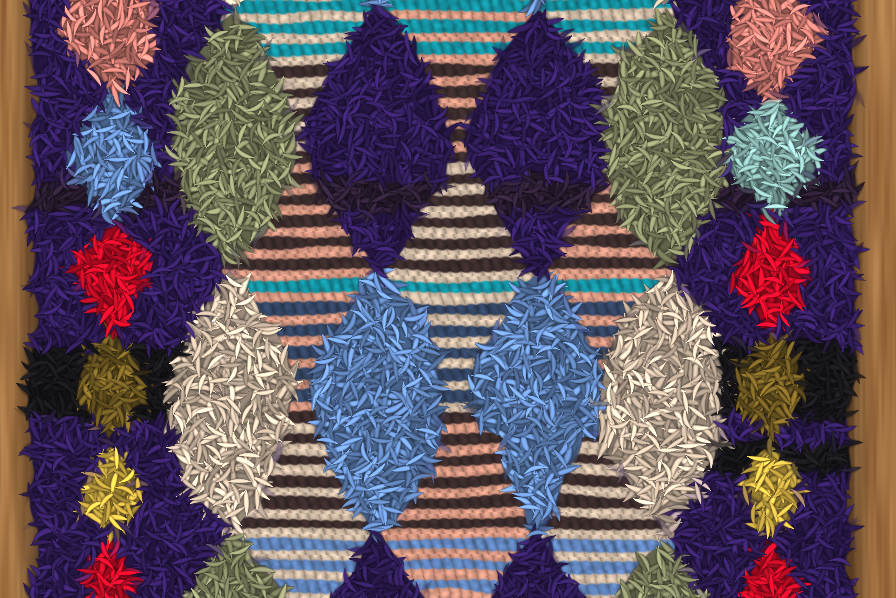
Reproduce this pattern procedurally as a Shadertoy shader.

```glsl
const vec3 PURPLE = vec3(0.20, 0.12, 0.37);
const vec3 BLACK = vec3(0.10, 0.095, 0.11);
const vec3 CREAM = vec3(0.86, 0.77, 0.68);
const vec3 PINK = vec3(0.88, 0.62, 0.53);
const vec3 BLUE = vec3(0.40, 0.55, 0.78);
const vec3 SAGE = vec3(0.55, 0.56, 0.41);
const vec3 TEAL = vec3(0.08, 0.56, 0.62);
const vec3 BROWN = vec3(0.23, 0.17, 0.17);
const vec3 RED = vec3(0.86, 0.05, 0.16);
const float ROW = 0.44;

float hash(vec2 p) {
    vec3 q = fract(p.xyx * 0.1031);
    q += dot(q, q.yzx + 33.33);
    return fract((q.x + q.y) * q.z);
}

float noise(vec2 p) {
    vec2 i = floor(p), f = fract(p);
    f = f * f * (3.0 - 2.0 * f);
    return mix(mix(hash(i), hash(i + vec2(1, 0)), f.x),
               mix(hash(i + vec2(0, 1)), hash(i + vec2(1, 1)), f.x), f.y);
}

float cover(float d) { return smoothstep(-0.003, 0.003, d); }

float band(float y, float centre, float halfWidth) {
    return cover(halfWidth - abs(y - centre));
}

// Positive inside a diamond with bowed sides
float diamond(vec2 q, vec2 size, float bow) {
    return size.x * (1.0 - pow(abs(q.y) / size.y, bow)) - abs(q.x);
}

// Small medallions running up each border
vec3 medallions(vec2 p, vec3 ground, float side) {
    vec3 tint[6] = vec3[6](RED, vec3(0.84, 0.70, 0.27), vec3(0.46, 0.37, 0.14),
                           RED, mix(BLUE, vec3(0.56, 0.74, 0.72), step(0.0, side)),
                           vec3(0.88, 0.52, 0.48));
    for (int i = 0; i < 6; i++) {
        float n = float(i);
        float y = 0.02 + n * (0.155 + 0.0062 * n);
        vec2 size = vec2(0.044 + 0.007 * n, 0.070 + 0.010 * n);
        float d = diamond(p - vec2(side * 0.552, y), size, 1.5);
        ground = mix(ground, tint[i], cover(d));
    }
    return ground;
}

// Colour and coverage of the knotted pile
vec4 pile(vec2 p) {
    p += 0.022 * (vec2(noise(p * 19.0), noise(p * 21.0 + 40.0)) - 0.5);
    float side = p.x < 0.0 ? -1.0 : 1.0;
    float row = floor((p.y - 0.106) / ROW);
    float odd = mod(row, 2.0);
    float y = p.y - 0.326 - row * ROW;
    vec3 dyed = mix(PURPLE, BROWN * 0.75, 0.65 * band(p.y, 0.675, 0.025));

    // Borders with a black stretch
    float border = cover(abs(p.x) - 0.378) * cover(0.682 - abs(p.x + 0.010));
    float black = max(band(p.y, 0.365, 0.062), band(p.y, 0.235, 0.024) * step(0.0, side));
    vec3 colour = medallions(p + vec2(0.010, 0.0), mix(dyed, BLACK, black), side);

    // Two outer and two inner columns of large diamonds
    float outer = cover(diamond(vec2(abs(p.x) - 0.362, y), vec2(0.103, 0.215), 2.2));
    float taper = side > 0.0 && odd < 0.5 && y < -0.05 ? 0.65 : 1.0;
    vec2 size = vec2(mix(0.108, 0.119, odd) * taper, 0.228);
    float inner = cover(diamond(vec2(abs(p.x - 0.018) - 0.134, y), size, mix(1.8, 1.4, odd)));
    colour = mix(colour, mix(CREAM, SAGE, odd), outer);
    colour = mix(colour, mix(BLUE, dyed, odd), inner);
    return vec4(colour, max(border, max(outer, inner)));
}

// Ribbed flat weave with thin coloured wefts
vec3 flatWeave(vec2 p) {
    float wavy = p.y + 0.012 * (noise(p * vec2(7.0, 5.0)) - 0.5);
    float v = wavy / 0.036, line = floor(v);
    v = fract(v);
    float middle = step(abs(p.x - 0.018), 0.134);
    float odd = mod(floor((p.y - 0.297) / ROW), 2.0);
    vec3 wool = mix(CREAM, PINK, abs(odd - 1.0 + middle));

    float y = (line + 0.5) * 0.036;
    vec3 weft = mix(BROWN, vec3(0.20, 0.27, 0.39), band(y, 0.405, 0.095));
    weft = mix(weft, TEAL, max(band(y, 0.565, 0.055), step(0.90, y)) * step(0.25, hash(vec2(line, 7.0))));
    weft = mix(weft, BLUE * 0.92, step(y, 0.11));

    float bead = abs(sin(3.14159 * (p.x / 0.018 + v * 0.6 + hash(vec2(line, 3.0)))));
    float wear = noise(vec2(p.x * 14.0, line * 3.7));
    float thick = 0.13 + 0.16 * wear + 0.07 * bead;
    float stripe = 1.0 - smoothstep(thick - 0.06, thick + 0.06, abs(v - 0.5));
    wool *= (0.68 + 0.36 * sqrt(bead)) * (0.82 + 0.2 * abs(2.0 * v - 1.0));
    weft *= 0.8 + 0.3 * bead;
    return mix(wool, weft, stripe) * (0.88 + 0.24 * noise(p * 140.0));
}

vec3 woodFloor(vec2 p) {
    float grain = noise(p * vec2(70.0, 4.0)) * 0.6 + noise(p * vec2(220.0, 9.0)) * 0.4;
    float shadow = smoothstep(0.66, 0.73, abs(p.x + 0.010));
    return mix(vec3(0.52, 0.34, 0.18), vec3(0.78, 0.58, 0.36), grain) * mix(0.5, 1.0, shadow);
}

// One layer of bent yarn ends, each dyed by the colour at its root
vec3 shag(vec2 p, vec3 colour, float cell, float seed) {
    vec2 home = floor(p / cell + seed * 0.37);
    for (int k = 0; k < 9; k++) {
        vec2 id = home + vec2(k % 3 - 1, k / 3 - 1);
        vec2 key = id + seed * 57.0 + 200.0;
        vec2 root = (id - seed * 0.37 + vec2(hash(key), hash(key + 31.0))) * cell;
        float angle = 6.28318 * hash(key + 73.0);
        vec2 dir = vec2(cos(angle), sin(angle)), q = p - root;
        float t = dot(q, dir) / (cell * 0.92);
        float bend = 0.7 * (hash(key + 11.0) - 0.5) * t * t * cell;
        float across = abs(dot(q, vec2(-dir.y, dir.x)) - bend);
        float width = cell * 0.19 * (1.0 - t * t);
        if (abs(t) >= 1.0 || across > 2.0 * width) continue;
        vec4 yarn = pile(root);
        float s = across / width;
        float light = (0.68 + 0.58 * hash(key + 97.0)) * (1.12 - 0.4 * s * s);
        colour = mix(colour, yarn.rgb * 0.3, 0.4 * yarn.a * (1.0 - smoothstep(0.8, 2.0, s)));
        colour = mix(colour, yarn.rgb * light, yarn.a * (1.0 - smoothstep(0.6, 1.1, s)));
    }
    return colour;
}

void mainImage(out vec4 fragColor, in vec2 fragCoord) {
    vec2 p = fragCoord / iResolution.y;
    p.x -= 0.5 * iResolution.x / iResolution.y;
    vec3 colour = mix(woodFloor(p), flatWeave(p), cover(0.5 - abs(p.x)));
    vec4 base = pile(p);
    colour = mix(colour, base.rgb * 0.7, base.a);
    for (int layer = 0; layer < 4; layer++) {
        float n = float(layer);
        colour = shag(p, colour, 0.034 - 0.004 * n, n + 1.0);
    }
    fragColor = vec4(clamp(colour, 0.0, 1.0), 1.0);
}
```
